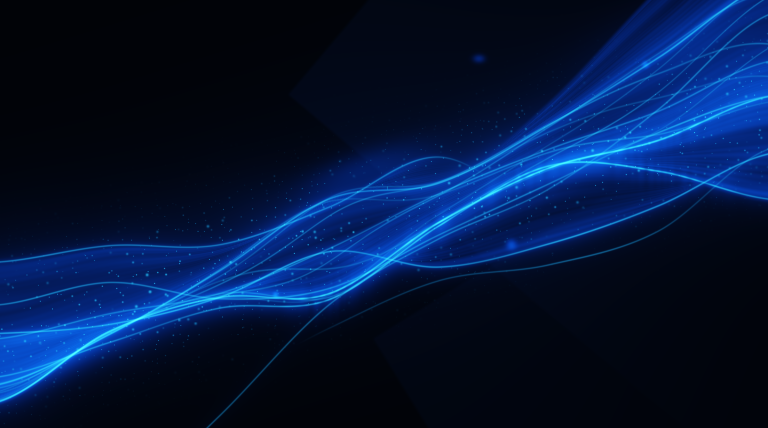
This background is drawn by a Shadertoy shader. Its source:

```glsl
const vec3 NIGHT = vec3(0.003, 0.011, 0.029);
const vec3 PANEL = vec3(0.003, 0.016, 0.052);
const vec3 AMBIENT = vec3(0.004, 0.018, 0.062);
const vec3 HAZE = vec3(0.006, 0.05, 0.20);
const vec3 VEIL = vec3(0.015, 0.22, 1.0);
const vec3 GLOW = vec3(0.015, 0.27, 1.25);
const vec3 CORE = vec3(0.16, 1.3, 2.0);
const vec2 WHOLE = vec2(-0.2, 1.2);
const float LINE_WIDTH = 0.002;
const float GLOW_WIDTH = 0.018;
const float SEGMENTS = 7.0;

float hash(vec2 p) {
    p = fract(p * vec2(0.1031, 0.1137));
    p += dot(p, p.yx + 33.33);
    return fract((p.x + p.y) * p.x * 17.0);
}
float corner(vec2 cell, vec2 f) {
    float a = 6.2832 * hash(cell + 71.0);
    return dot(vec2(cos(a), sin(a)), f);
}
float gradientNoise(vec2 p) {
    vec2 i = floor(p), f = fract(p), w = f * f * (3.0 - 2.0 * f), e = vec2(0, 1);
    return mix(mix(corner(i, f), corner(i + e.yx, f - e.yx), w.x),
               mix(corner(i + e, f - e), corner(i + 1.0, f - 1.0), w.x), w.y);
}
float knot(int i, vec4 a, vec4 b) {
    i = clamp(i, 0, 7);
    return i < 4 ? a[i] : b[i - 4];
}
// Smooth curve through eight evenly spaced heights: height and slope
vec2 strand(float u, vec4 a, vec4 b) {
    float cell = clamp(floor(u * SEGMENTS), 0.0, SEGMENTS - 1.0), t = u * SEGMENTS - cell;
    int i = int(cell);
    float p0 = knot(i - 1, a, b), p1 = knot(i, a, b), p2 = knot(i + 1, a, b), p3 = knot(i + 2, a, b);
    float c1 = 0.5 * (p2 - p0), c2 = p0 - 2.5 * p1 + 2.0 * p2 - 0.5 * p3;
    float c3 = 0.5 * (p3 - p0) + 1.5 * (p1 - p2);
    return vec2(p1 + t * (c1 + t * (c2 + t * c3)),
                (c1 + t * (2.0 * c2 + 3.0 * c3 * t)) * SEGMENTS * iResolution.y / iResolution.x);
}
float within(float u, vec2 span) {
    return smoothstep(-0.06, 0.06, u - span.x) * smoothstep(-0.06, 0.06, span.y - u);
}
// Luminous thread with a soft halo
vec3 thread(vec2 p, vec2 s, float core, float halo) {
    float d = abs(p.y - s.x) / sqrt(1.0 + s.y * s.y), w = max(LINE_WIDTH, 0.75 / iResolution.y);
    float shimmer = 0.9 + 0.8 * gradientNoise(vec2(p.x * 4.0, core * 40.0));
    return shimmer * (CORE * core * exp(-d * d / (w * w)) + GLOW * halo * exp(-d / GLOW_WIDTH));
}
// Translucent folded cloth between two strands, brighter along its rims
vec3 veil(vec2 p, vec2 a, vec2 b, float strength) {
    float lo = min(a.x, b.x), hi = max(a.x, b.x);
    float t = clamp((p.y - lo) / max(hi - lo, 0.01), 0.0, 1.0);
    float inside = smoothstep(-0.012, 0.012, p.y - lo) * smoothstep(-0.012, 0.012, hi - p.y);
    float folds = 0.85 + 0.9 * gradientNoise(vec2(p.x * 2.5, t * 6.0))
                + 0.6 * gradientNoise(vec2(p.x * 2.0, t * 22.0));
    return VEIL * strength * inside * folds * (0.35 + 0.65 * pow(abs(2.0 * t - 1.0), 2.0));
}
// Faint quarter-plane with crisp edges
float panel(vec2 p, vec2 origin, float angle) {
    vec2 axis = vec2(cos(angle), sin(angle)), d = p - origin;
    vec2 q = vec2(dot(d, axis), dot(d, vec2(-axis.y, axis.x))), edge = smoothstep(-0.005, 0.005, q);
    return edge.x * edge.y * exp(-dot(q, q) * 1.5);
}
// Pool of light
vec3 lamp(vec2 p, vec2 center, vec2 size, float power) {
    vec2 q = (p - center) / size;
    return GLOW * power * exp(-dot(q, q));
}
// Scattered specks, one per grid cell
float dust(vec2 p, float scale) {
    vec2 cell = floor(p * scale), spot = 0.2 + 0.6 * vec2(hash(cell + scale), hash(cell + scale + 19.0));
    float d = length(fract(p * scale) - spot) / scale;
    float size = mix(0.0012, 0.0032, pow(hash(cell + 5.0), 4.0));
    return step(0.6, hash(cell + 43.0)) * hash(cell + 8.0) * exp(-d * d / (size * size));
}
void mainImage(out vec4 fragColor, in vec2 fragCoord) {
    vec2 p = fragCoord / iResolution.y;
    float u = fragCoord.x / iResolution.x;
    // Strand paths
    vec2 ridge = strand(u, vec4(0.102, 0.219, 0.367, 0.535), vec4(0.572, 0.707, 0.865, 1.035));
    vec2 low = strand(u, vec4(0.221, 0.242, 0.305, 0.412), vec4(0.376, 0.43, 0.519, 0.64));
    vec2 spine = strand(u, vec4(0.063, 0.226, 0.305, 0.314), vec4(0.48, 0.607, 0.672, 0.774));
    vec2 tail = strand(u, vec4(0.12, 0.2, 0.28, 0.3), vec4(0.472, 0.612, 0.6, 0.535));
    vec2 crest = strand(u, vec4(0.388, 0.426, 0.428, 0.516), vec4(0.633, 0.5, 0.45, 0.4));
    vec2 arch = strand(u, vec4(0.288, 0.34, 0.302, 0.326), vec4(0.451, 0.57, 0.69, 0.775));
    vec2 steep = strand(u, vec4(-0.395, -0.21, 0.028, 0.288), vec4(0.442, 0.558, 0.744, 0.965));
    vec2 middle = strand(u, vec4(0.209, 0.267, 0.314, 0.419), vec4(0.547, 0.651, 0.74, 0.856));
    vec2 under = strand(u, vec4(0.0, 0.0, 0.1, 0.233), vec4(0.344, 0.381, 0.46, 0.651));
    vec2 sheaf = strand(u, vec4(0.1, 0.2, 0.3, 0.42), vec4(0.547, 0.756, 1.023, 1.256));
    // Backdrop and haze
    float off = p.y - (0.24 + 0.56 * u), spread = 0.12 + 0.35 * (u - 0.5) * (u - 0.5);
    vec3 col = NIGHT + AMBIENT * exp(-off * off / 0.09);
    col += PANEL * (panel(p, vec2(0.674, 0.779), -0.7) + 0.7 * panel(p, vec2(0.872, 0.209), -1.02));
    col += HAZE * exp(-off * off / (spread * spread)) * (0.8 + 0.5 * gradientNoise(p * 4.0));
    // Pools of light along the band
    vec2 b = vec2(u, off);
    col += lamp(b, vec2(0.98, 0.0), vec2(0.14, 0.09), 0.45) + lamp(b, vec2(0.05, -0.085), vec2(0.14, 0.06), 0.5);
    col += lamp(b, vec2(0.78, -0.04), vec2(0.1, 0.035), 0.45) + lamp(b, vec2(0.52, -0.11), vec2(0.08, 0.03), 0.35);
    col += lamp(b, vec2(0.9, 0.16), vec2(0.12, 0.09), 0.18) + lamp(b, vec2(0.47, 0.1), vec2(0.07, 0.04), 0.25);
    // Veils
    col += veil(p, ridge, sheaf, 0.7 * within(u, vec2(0.66, 1.2))) + veil(p, ridge, spine, 0.5);
    col += veil(p, spine, tail, 0.9 * within(u, vec2(0.72, 1.2))) + veil(p, middle, spine, 0.5);
    col += veil(p, low, tail, 0.45 * within(u, vec2(0.48, 0.92)));
    col += veil(p, crest, ridge, 0.5 * within(u, vec2(-0.2, 0.56)));
    col += veil(p, low, spine, 0.8 * within(u, vec2(-0.2, 0.35)));
    // Threads and finer filaments
    float heat = exp(-pow((u - 0.76) / 0.13, 2.0)) + 0.7 * exp(-pow((u - 0.5) / 0.1, 2.0));
    col += thread(p, spine, 0.75 + 0.5 * heat, 0.35 + 0.4 * heat);
    col += thread(p, tail, 0.4 + 0.5 * heat, 0.25 + 0.25 * heat);
    col += thread(p, ridge, 0.45, 0.4) + thread(p, low, 0.5, 0.28) + thread(p, arch, 0.35, 0.1);
    col += thread(p, crest, 0.35, 0.14) * within(u, vec2(-0.2, 0.59));
    col += thread(p, steep, 0.28, 0.04) + thread(p, middle, 0.3, 0.08);
    col += thread(p, under, 0.22, 0.02) * within(u, vec2(0.44, 1.2));
    for (float i = 0.0; i < 7.0; i++) {
        float blend = 0.5 + 0.55 * sin(i * 2.4 + u * 4.5);
        col += thread(p, mix(ridge, spine, blend), 0.13 + 0.02 * i, 0.02);
    }
    // Dust and soft lights
    for (float i = 0.0; i < 3.0; i++)
        col += CORE * 0.7 * dust(p + i * 3.7, 24.0 + 15.0 * i) * exp(-pow((off + 0.03) / 0.13, 2.0));
    col += lamp(p, vec2(1.119, 0.863), vec2(0.013, 0.009), 0.4) + lamp(p, vec2(1.508, 0.849), vec2(0.007), 1.2);
    col += lamp(p, vec2(1.195, 0.428), vec2(0.011), 0.8) + lamp(p, vec2(0.644, 0.311), vec2(0.006), 1.5);
    fragColor = vec4(1.0 - exp(-col), 1.0);
}
```
